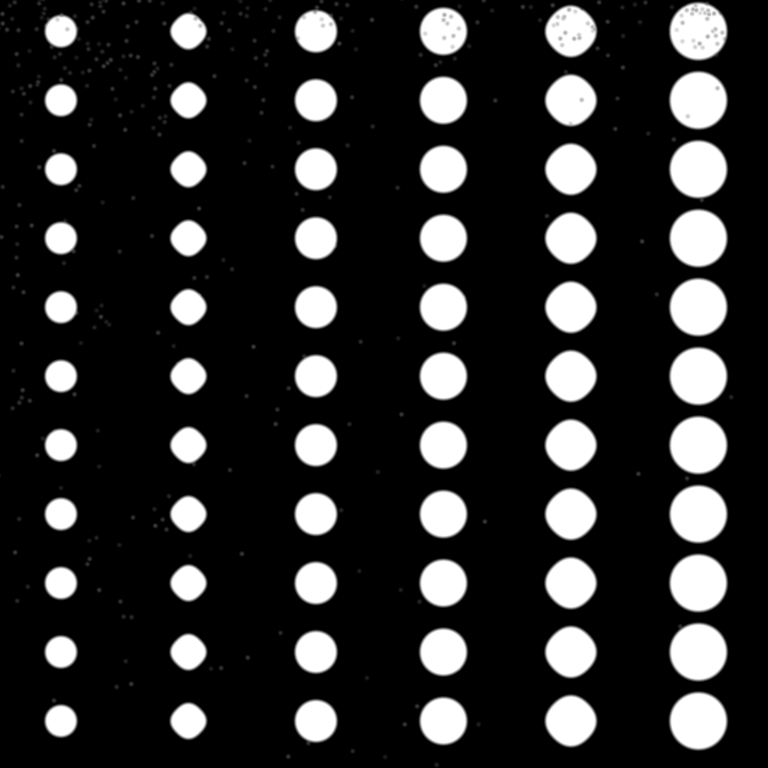
Give the GLSL for this pattern, as a Shadertoy shader.

```glsl
// Six columns by eleven rows of soft white discs on black, growing to the right.
// Each disc is a distance to the nearest grid centre; jittered specks add faint
// dust to the upper-left ground and dark wear to the topmost discs.

const float SPECK_CELLS = 128.0;

// Integer hash of a lattice point, two values in 0..1
vec2 hash2(vec2 p) {
    uvec2 q = uvec2(ivec2(p) + 4096);
    uint h = q.x * 1597334677U ^ q.y * 3812015801U;
    h = (h ^ (h >> 15)) * 2246822519U;
    h ^= h >> 13;
    uint k = h * 3266489917U;
    k ^= k >> 16;
    return vec2(h & 65535U, k & 65535U) / 65535.0;
}

// Gradient noise, about -0.7 to 0.7
float slope(vec2 corner, vec2 offset) {
    float a = 6.2832 * hash2(corner).x;
    return dot(vec2(cos(a), sin(a)), offset);
}

float gradientNoise(vec2 p) {
    vec2 i = floor(p), f = fract(p);
    vec2 u = f * f * f * (f * (f * 6.0 - 15.0) + 10.0);
    vec2 e = vec2(1.0, 0.0);
    return mix(mix(slope(i, f), slope(i + e, f - e), u.x),
               mix(slope(i + e.yx, f - e.yx), slope(i + 1.0, f - 1.0), u.x), u.y);
}

// Signed distance to the nearest disc
float discDistance(vec2 uv) {
    vec2 origin = vec2(0.0794, 0.0612), pitch = vec2(0.166, 0.0898);
    vec2 id = clamp(round((uv - origin) / pitch), vec2(0.0), vec2(5.0, 10.0));
    vec2 p = uv - origin - id * pitch;
    float radius = 0.0206 + 0.0033 * id.x;
    // Every third column is a little smaller and slightly four-cornered
    if (int(id.x) % 3 == 1) {
        float c = p.x * p.x / max(dot(p, p), 1e-8);
        float cos4 = 1.0 - 8.0 * c * (1.0 - c);
        radius += 0.0008 * cos4 - 0.0014;
    }
    return length(p) - radius;
}

// Chance of a pale dust speck: strongest at the top left, in clumps
float dustChance(vec2 uv) {
    float drop = 1.0 - uv.y;
    float chance = 0.16 * exp(-3.5 * uv.x - 2.5 * drop)
                 + 0.10 * exp(-14.0 * drop) * (1.0 - 0.6 * uv.x)
                 + 0.012 * exp(-25.0 * uv.y);
    return chance * clamp(1.0 + 2.2 * gradientNoise(uv * 11.0), 0.1, 2.2);
}

// Chance of a dark speck on a disc: the top row, more to the right
float wearChance(vec2 uv) {
    return exp(-25.0 * (1.0 - uv.y)) * (0.2 + 0.8 * uv.x);
}

void mainImage(out vec4 fragColor, in vec2 fragCoord) {
    vec2 uv = fragCoord / iResolution.xy;
    float pixel = 1.0 / min(iResolution.x, iResolution.y);

    float edge = max(0.003, pixel);
    float disc = 1.0 - smoothstep(-edge, edge, discDistance(uv));

    // Specks from the surrounding cells
    float dust = 0.0, wear = 0.0;
    vec2 cell = floor(uv * SPECK_CELLS);
    for (int y = -1; y <= 1; y++)
    for (int x = -1; x <= 1; x++) {
        vec2 id = cell + vec2(x, y);
        vec2 centre = (id + hash2(id)) / SPECK_CELLS;
        vec2 pick = hash2(id + 311.0);
        float spot = 1.0 - smoothstep(0.0, max(0.0048, pixel), length(uv - centre));
        spot *= mix(0.12, 0.26, pick.y);
        dust = max(dust, spot * step(pick.x, dustChance(centre)));
        wear = max(wear, spot * 1.4 * step(pick.x, wearChance(centre)));
    }

    fragColor = vec4(vec3(mix(dust, 1.0 - wear, disc)), 1.0);
}
```
